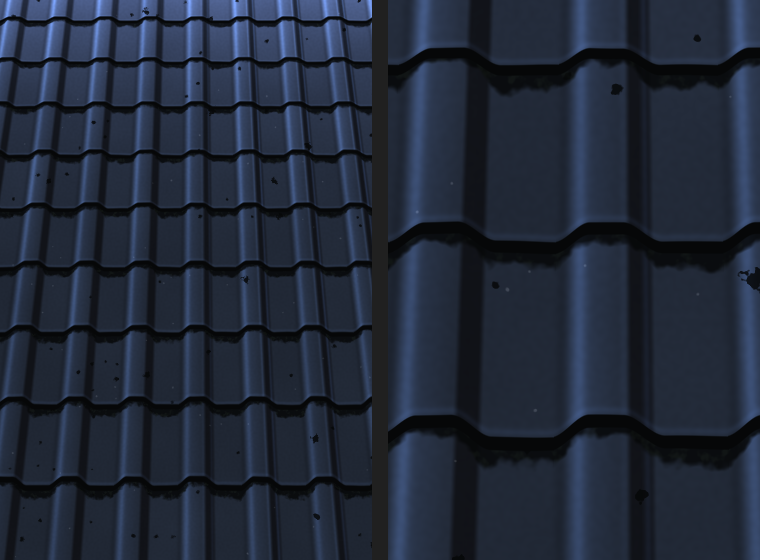
Left: the whole. Right: its middle third, enlarged.
Give the GLSL for this texture, as a WebGL 1 fragment shader.

```glsl
precision highp float;
// Dark blue metal roof tiles seen in perspective: nine wavy overlaps across about
// six to eight ribs. A projective map gives rib and row coordinates; a rib profile
// shapes both shading and overlap lines, and gradient noise adds moss and chips.
uniform vec2 u_resolution;

const vec3 SLATE = vec3(0.125, 0.153, 0.203);
const vec3 SKY = vec3(0.300, 0.370, 0.545);
const vec3 GLINT = vec3(0.100, 0.145, 0.235);
const vec3 SHADE = vec3(0.062, 0.066, 0.084);
const vec3 SEAM = vec3(0.022, 0.027, 0.030);
const vec3 MOSS = vec3(0.055, 0.070, 0.060);

float hash(vec2 p) {
  vec3 q = fract(vec3(p.xyx) * 0.1031);
  q += dot(q, q.yzx + 33.33);
  return fract((q.x + q.y) * q.z);
}

vec2 gradient(vec2 cell) {
  float angle = 6.28318 * hash(cell);
  return vec2(cos(angle), sin(angle));
}

float gradientNoise(vec2 p) {
  vec2 i = floor(p), f = fract(p);
  vec2 s = f * f * f * (f * (f * 6.0 - 15.0) + 10.0);
  vec2 e = vec2(1.0, 0.0);
  float low = mix(dot(gradient(i), f), dot(gradient(i + e), f - e), s.x);
  float high = mix(dot(gradient(i + e.yx), f - e.yx),
                   dot(gradient(i + 1.0), f - 1.0), s.x);
  return mix(low, high, s.y);
}

float fbm(vec2 p) {
  float sum = 0.0, weight = 0.6;
  for (int k = 0; k < 3; k++) {
    sum += weight * gradientNoise(p);
    p = p * 2.03 + 17.3;
    weight *= 0.5;
  }
  return sum;
}

// Soft bump of given half width around a centre
float bump(float x, float centre, float width) {
  float d = (x - centre) / width;
  return exp(-d * d);
}

// Raised rib across one tile; t = 0 is the middle of its shaded flank
float ribProfile(float t) {
  float rise = smoothstep(0.48, 0.70, t);
  float fall = 1.0 - smoothstep(-0.10, 0.14, t - step(0.5, t));
  return t < 0.5 ? fall : rise * fall;
}

// Jittered ragged spots, one per chosen grid cell
float spots(vec2 p, float density, float chance, float radius, float pixel) {
  vec2 g = p * density, cell = floor(g);
  vec2 centre = 0.3 + 0.4 * vec2(hash(cell + 3.7), hash(cell + 9.1));
  float size = radius * mix(0.5, 1.0, hash(cell + 21.4));
  float ragged = size * 1.8 * fbm(p * 130.0);
  float d = length(fract(g) - centre) + ragged - size;
  float edge = pixel * density;
  return step(hash(cell), chance) * (1.0 - smoothstep(-edge, edge, d));
}

// Metal colour across a tile, before overlaps and wear
vec3 tileShade(float t, float x, float depth, float vary, float aa) {
  float flank = min(t, 1.0 - t);
  vec3 col = mix(SLATE, SKY, exp(-7.0 * depth));
  col *= 0.96 + 0.08 * vary;
  float rim = bump(t, 0.63, 0.052);
  float body = smoothstep(0.60, 0.66, t) * (1.0 - smoothstep(0.66, 0.96, t));
  float power = (0.65 + 0.8 * exp(-3.0 * depth)) * mix(0.8, 1.1, vary);
  col += GLINT * power * (rim * mix(1.1, 0.85, x) + 0.38 * body);
  col *= 1.0 - 0.14 * bump(t, 0.54, 0.035);
  // Shaded flank, split by a thin reflection towards the right
  float dark = 1.0 - smoothstep(0.055 - aa, 0.085 + aa, flank);
  vec3 shadow = mix(SHADE, col * 0.55, 0.25 + 0.5 * exp(-5.0 * depth));
  col = mix(col, shadow, dark);
  float side = smoothstep(0.42, 0.72, x);
  float thin = bump(t, 0.035, 0.022) + 0.6 * bump(t, 0.90, 0.022);
  return col + GLINT * side * thin * power * 0.75;
}

void main() {
  vec2 uv = gl_FragCoord.xy / u_resolution;
  vec2 p = vec2(uv.x * 0.664, uv.y);
  float pixel = 1.0 / u_resolution.y;
  float depth = 1.0 - uv.y;

  // Perspective coordinates: ribs fan out and rows grow downwards
  float spacing = 0.121 + 0.059 * depth;
  float rib = (uv.x - 0.529) / spacing - 0.2;
  float scale = 0.0689 + 0.04035 * depth;
  float t = fract(rib);
  float lift = ribProfile(t);
  float row = (depth - 0.0391) / scale + 0.105 * lift;
  row += 0.012 * gradientNoise(p * 24.0);
  float rowPixel = pixel * 0.0705 / (scale * scale);
  float ribPixel = 1.0 / (u_resolution.x * spacing);

  vec2 tile = vec2(floor(rib), floor(row));
  vec3 col = tileShade(t, uv.x, depth, hash(tile + 40.0), ribPixel);
  col *= 1.0 + 0.10 * fbm(p * 9.0) + 0.05 * gradientNoise(p * 210.0);

  // Wear: dark chips and sparse pale dust
  float chips = spots(p, 17.0, 0.13, 0.12, pixel);
  chips = max(chips, spots(p + 5.3, 42.0, 0.05, 0.13, pixel));
  col = mix(col, SEAM, 0.85 * chips);
  col += 0.12 * spots(p + 2.1, 60.0, 0.035, 0.07, pixel);

  // Overlap: lit lip above, ragged mossy shadow below, dark seam
  float below = fract(row);
  float gap = min(below, 1.0 - below);
  col += GLINT * 0.22 * bump(below, 0.945, 0.018);
  float reach = 0.06 + 0.045 * (1.0 - lift) + 0.09 * fbm(p * 60.0);
  float shadow = 1.0 - smoothstep(reach - 0.02, reach + 0.02 + rowPixel, below);
  vec3 grime = mix(SEAM, MOSS, smoothstep(0.0, 0.35, fbm(p * 110.0)));
  col = mix(col, grime, 0.85 * shadow);
  col = mix(col, SEAM, 1.0 - smoothstep(0.032 - rowPixel, 0.032 + rowPixel, gap));
  gl_FragColor = vec4(col, 1.0);
}
```
